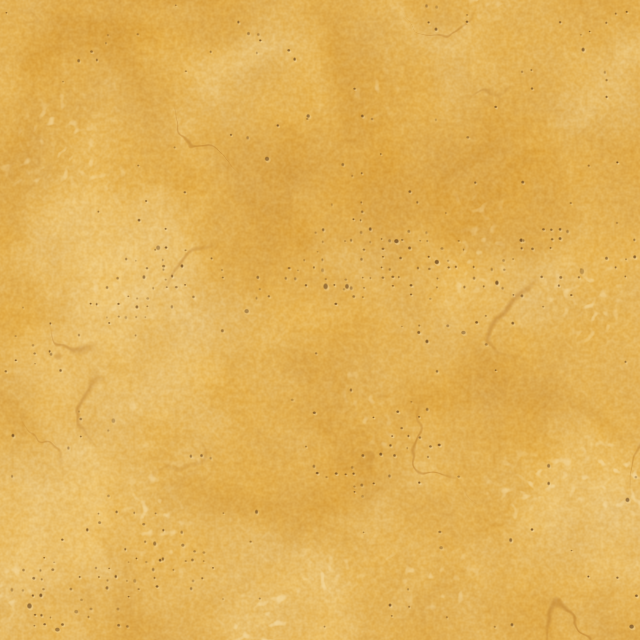
Give the GLSL for this texture, as a three.js fragment shader.

```glsl
// Honey-coloured travertine: cloudy ochre tones from domain-warped gradient noise,
// soft fine grain, broken rusty veins, pale mineral flecks, and small brown pits
// scattered by jittered grids and gathered into clusters.

varying vec2 vUv;

const vec3 DEEP_OCHRE  = vec3(0.845, 0.622, 0.245);
const vec3 HONEY       = vec3(0.888, 0.694, 0.332);
const vec3 PALE_SAND   = vec3(0.925, 0.768, 0.455);
const vec3 VEIN_RUST   = vec3(0.70, 0.45, 0.14);
const vec3 PIT_BROWN   = vec3(0.42, 0.27, 0.10);
const vec3 FLECK_CREAM = vec3(0.97, 0.88, 0.68);

const float CLOUD_SCALE    = 3.2;
const float CLOUD_CONTRAST = 0.72;
const float WARP_AMOUNT    = 0.45;
const float GRAIN_SCALE    = 125.0;
const float GRAIN_CONTRAST = 0.34;
const float DULLNESS       = 0.045;
const float VEIN_WIDTH     = 0.022;
const float VEIN_STRENGTH  = 0.42;
const float FINE_PIT_GRID  = 68.0;
const float LARGE_PIT_GRID = 30.0;
const float PIT_DENSITY    = 0.50;
const float EDGE           = 0.0014;
const vec2  RIM_SHIFT      = vec2(0.0016, -0.0020);

vec2 hash2(vec2 p) {
  vec3 q = fract(vec3(p.xyx) * vec3(0.1031, 0.1030, 0.0973));
  q += dot(q, q.yzx + 33.33);
  return fract((q.xx + q.yz) * q.zy);
}

float cornerSlope(vec2 cell, vec2 offset) {
  float angle = 6.2832 * hash2(cell).x;
  return dot(vec2(cos(angle), sin(angle)), offset);
}

float gradientNoise(vec2 p) {
  vec2 i = floor(p);
  vec2 f = p - i;
  vec2 u = f * f * f * (f * (f * 6.0 - 15.0) + 10.0);
  vec2 e = vec2(1.0, 0.0);
  float low  = mix(cornerSlope(i, f), cornerSlope(i + e, f - e), u.x);
  float high = mix(cornerSlope(i + e.yx, f - e.yx), cornerSlope(i + 1.0, f - 1.0), u.x);
  return mix(low, high, u.y);
}

float fbm(vec2 p) {
  float sum = 0.0;
  float amplitude = 1.0;
  for (int octave = 0; octave < 5; octave++) {
    sum += amplitude * gradientNoise(p);
    p = mat2(0.8, 0.6, -0.6, 0.8) * p * 2.03 + 17.3;
    amplitude *= 0.54;
  }
  return sum;
}

// Share of grid cells that hold a pit near this place
float pitCluster(vec2 p) {
  float patches = gradientNoise(p * 4.3 + 61.0) + 0.5 * gradientNoise(p * 11.0 + 23.0);
  return 0.025 + PIT_DENSITY * smoothstep(0.08, 0.60, patches);
}

// Coverage of one jittered layer of slightly oval pits
float pits(vec2 p, float grid, float radius, float share) {
  vec2 cell = floor(p * grid);
  vec2 jitter = hash2(cell + grid);
  vec2 traits = hash2(cell + 2.7 * grid + 91.0);
  vec2 center = (cell + 0.25 + 0.5 * jitter) / grid;
  vec2 d = (p - center) * vec2(1.0, 0.75 + 0.5 * jitter.x);
  float size = radius * mix(0.45, 1.0, traits.y);
  float disc = 1.0 - smoothstep(size - EDGE, size + EDGE, length(d));
  float present = step(traits.x, share * pitCluster(center));
  return disc * present * mix(0.35, 0.95, jitter.y);
}

void main() {
  vec2 uv = vUv;

  // Cloudy stone body
  vec2 warp = vec2(fbm(uv * 3.0 + 5.2), fbm(uv * 3.0 + 31.7));
  vec2 stone = uv * CLOUD_SCALE + WARP_AMOUNT * warp;
  float clouds = fbm(stone + 11.0);
  float grain = gradientNoise(uv * GRAIN_SCALE) + 0.7 * gradientNoise(uv * GRAIN_SCALE * 1.9 + 7.0);
  float tone = 0.5 + CLOUD_CONTRAST * clouds + GRAIN_CONTRAST * grain;
  tone = clamp(tone, -0.2, 1.2);
  vec3 color = tone < 0.5 ? mix(DEEP_OCHRE, HONEY, tone * 2.0)
                          : mix(HONEY, PALE_SAND, tone * 2.0 - 1.0);

  // Patches that shift between greyish and saturated
  float dull = fbm(uv * 9.0 + 47.0) + 0.6 * gradientNoise(uv * 90.0 + 3.0);
  color += DULLNESS * dull * vec3(-0.30, 0.0, 0.75);

  // Thin wandering veins, broken up by a mask
  float crease = abs(gradientNoise(stone * 1.1 + 0.35 * warp.yx + 73.0) + 0.06 * warp.x);
  float veinMask = smoothstep(0.12, 0.45, gradientNoise(uv * 5.0 + 83.0));
  float vein = (1.0 - smoothstep(0.0, VEIN_WIDTH, crease)) * veinMask;
  color = mix(color, VEIN_RUST, VEIN_STRENGTH * vein);

  // Cream flecks in loose patches
  float fleckMask = smoothstep(0.05, 0.55, gradientNoise(uv * 6.0 + 37.0) + 0.3 * clouds);
  float fleck = smoothstep(0.12, 0.55, gradientNoise(uv * 75.0 + 2.0 * warp));
  color = mix(color, FLECK_CREAM, 0.60 * fleck * fleckMask);

  // Pits, each with a pale rim on one side
  vec2 rimUv = uv - RIM_SHIFT;
  float rim = max(pits(rimUv, FINE_PIT_GRID, 0.0026, 1.0), pits(rimUv, LARGE_PIT_GRID, 0.0046, 0.5));
  float pit = max(pits(uv, FINE_PIT_GRID, 0.0022, 1.0), pits(uv, LARGE_PIT_GRID, 0.0036, 0.5));
  color = mix(color, FLECK_CREAM, 0.45 * rim);
  color = mix(color, PIT_BROWN, 0.85 * pit);

  gl_FragColor = vec4(color, 1.0);
}
```
